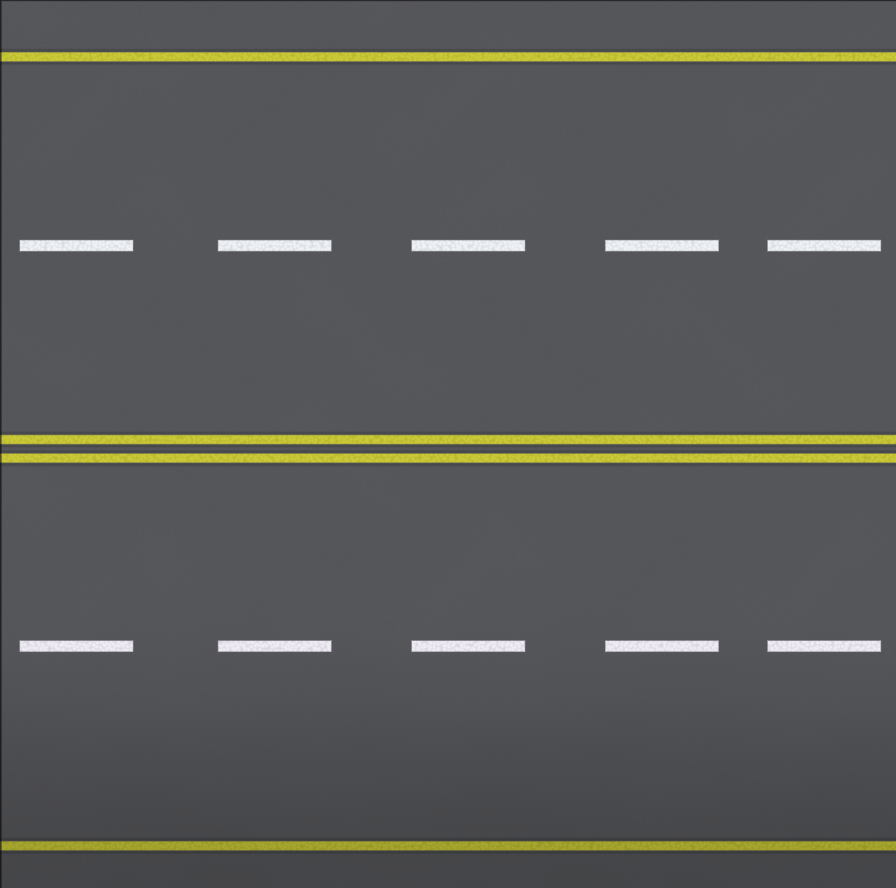
Give the GLSL for this texture, as a WebGL 2 fragment shader.

```glsl
#version 300 es
precision highp float;
// Four-lane road seen from above: grey asphalt, yellow edge and centre lines,
// and two rows of white dashes. Markings are smoothed box distances, worn by
// cellular grain; the asphalt has layered sines and darkens toward the bottom.
#define ASPHALT vec3(0.335, 0.338, 0.352)
#define YELLOW vec3(0.765, 0.760, 0.205)
#define WHITE vec3(0.900, 0.912, 0.930)
#define LINE_HALF 0.0051
#define DASH_HALF vec2(0.0632, 0.0062)
#define DASH_STEP 0.2161
#define GRAIN_CELLS 256.0
#define PAINT_WEAR 0.13
#define FADE_TOP 0.32
#define FADE_DEPTH 0.19

uniform vec2 u_resolution;
out vec4 outColor;

vec2 hash2(vec2 p) {
  vec3 q = fract(p.xyx * vec3(0.1031, 0.1030, 0.0973));
  q += dot(q, q.yzx + 33.33);
  return fract((q.xx + q.yz) * q.zy);
}

// Distance to the nearest scattered point, one per cell.
float cellular(vec2 p) {
  vec2 cell = floor(p), local = fract(p);
  float nearest = 2.0;
  for (int y = -1; y <= 1; y++) {
    for (int x = -1; x <= 1; x++) {
      vec2 offset = vec2(x, y);
      vec2 delta = offset + hash2(cell + offset) - local;
      nearest = min(nearest, dot(delta, delta));
    }
  }
  return sqrt(nearest);
}

float boxDistance(vec2 p, vec2 halfSize) {
  vec2 d = abs(p) - halfSize;
  return length(max(d, 0.0)) + min(max(d.x, d.y), 0.0);
}

float coverage(float dist, float blur) {
  return 1.0 - smoothstep(-blur, blur, dist);
}

// Evenly stepped dashes; the two end ones sit closer to the left.
float dashDistance(vec2 uv, float rowY) {
  float nearest = 1.0;
  for (int i = 0; i < 5; i++) {
    float x = 0.0905 + DASH_STEP * float(i);
    if (i == 0) x -= 0.0052;
    if (i == 4) x -= 0.0350;
    nearest = min(nearest, boxDistance(uv - vec2(x, rowY), DASH_HALF));
  }
  return nearest;
}

void main() {
  vec2 uv = gl_FragCoord.xy / u_resolution;
  float blur = max(0.0011, 0.75 / u_resolution.y);

  // Asphalt with faint blotches
  float grain = cellular(uv * GRAIN_CELLS) - 0.5;
  float blotch = sin(uv.x * 17.0 + 2.0 * sin(uv.y * 11.0))
               * sin(uv.y * 23.0 + sin(uv.x * 31.0));
  vec3 color = ASPHALT + 0.002 * blotch + 0.006 * grain;

  // Yellow lines with thin dark rims
  float lineDist = abs(uv.y - 0.9360);
  lineDist = min(lineDist, abs(uv.y - 0.5050));
  lineDist = min(lineDist, abs(uv.y - 0.4841));
  lineDist = min(lineDist, abs(uv.y - 0.0475)) - LINE_HALF;
  float rim = exp(-pow((lineDist - 0.0022) / 0.0018, 2.0));
  color *= 1.0 - 0.16 * rim;
  vec3 yellow = YELLOW * (1.0 - PAINT_WEAR * grain);
  color = mix(color, yellow, coverage(lineDist, blur));

  // White dashes, cooler in the upper row
  float upper = step(0.5, uv.y);
  float dashDist = dashDistance(uv, mix(0.2723, 0.7234, upper));
  vec3 white = WHITE + (1.0 - upper) * vec3(0.012, -0.012, 0.008);
  white *= 1.0 - PAINT_WEAR * grain;
  color = mix(color, white, coverage(dashDist, blur));

  // Shade toward the bottom, sparing the white paint
  float shade = FADE_DEPTH * (1.0 - smoothstep(0.0, FADE_TOP, uv.y));
  color *= 1.0 - shade;

  // Dark frame on the left and top
  float frame = max(coverage(uv.x - 0.0018, blur), coverage(1.0 - uv.y - 0.0012, blur));
  color *= 1.0 - 0.6 * frame;

  outColor = vec4(clamp(color, 0.0, 1.0), 1.0);
}
```
